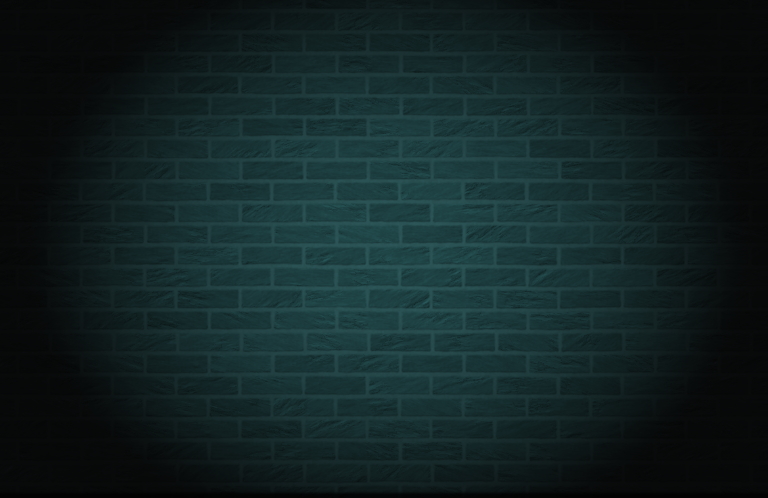
Give the GLSL for this texture, as a WebGL 1 fragment shader.

```glsl
precision highp float;
// A teal running-bond brick wall under a soft oval light fading to black.
// Each brick is a rounded box with ragged edges; slanted noise gives its
// chips and creases, and an elliptical falloff tints and dims the wall.
uniform vec2 u_resolution;

float hash(vec2 p) {
  p = fract(p * vec2(0.1031, 0.1137));
  p += dot(p, p.yx + 33.33);
  return fract((p.x + p.y) * p.x * 17.31);
}

float noise(vec2 p) {
  vec2 i = floor(p), f = fract(p);
  f = f * f * (3.0 - 2.0 * f);
  return mix(mix(hash(i), hash(i + vec2(1.0, 0.0)), f.x),
             mix(hash(i + vec2(0.0, 1.0)), hash(i + vec2(1.0, 1.0)), f.x), f.y);
}

float fbm(vec2 p) {
  float sum = 0.0, amp = 0.5;
  for (int i = 0; i < 4; i++) {
    sum += amp * noise(p);
    p = mat2(1.6, 1.2, -1.2, 1.6) * p + 7.3;
    amp *= 0.5;
  }
  return sum;
}

float roundedBox(vec2 p, vec2 halfSize, float radius) {
  vec2 d = abs(p) - halfSize + radius;
  return length(max(d, 0.0)) + min(max(d.x, d.y), 0.0) - radius;
}

// Stone height with the grain turned by a slant and stretched along it.
float relief(vec2 p, float slant, float seed) {
  float c = cos(slant), s = sin(slant);
  vec2 q = vec2(c * p.x + s * p.y, c * p.y - s * p.x);
  return fbm(q * vec2(38.0, 115.0) + seed * 91.0);
}

void main() {
  // Canvas heights, measured down from the top left.
  vec2 p = vec2(gl_FragCoord.x, u_resolution.y - gl_FragCoord.y) / u_resolution.y;
  float aa = 1.0 / u_resolution.y;

  // Courses grow slightly taller downward, with a gentle waver.
  vec2 bent = p;
  bent.y += 0.003 * (noise(p * vec2(9.0, 23.0)) - 0.5);
  float d = (bent.y - 0.492) / 0.04316;
  float course = d - 0.00093 * d * d;
  float row = floor(course);
  float along = (bent.x - 0.7394) / 0.128 + 0.5 * mod(row, 2.0);
  along += 0.035 * (hash(vec2(row + 40.0, 3.0)) - 0.5);
  vec2 id = vec2(floor(along), row) + 50.0;
  float seed = hash(id);
  vec2 local = (vec2(fract(along), fract(course)) - 0.5) * vec2(0.128, 0.0432);

  // Brick outline, roughened at its edges.
  float rough = 0.0028 * (fbm(p * 85.0) - 0.47);
  vec2 halfSize = vec2(0.0607, 0.0178) - 0.0008 * hash(id + 9.0);
  float edge = roundedBox(local, halfSize, 0.003) + rough;
  float mortar = smoothstep(-0.0008 - aa, 0.0012 + aa, edge);
  float brick = 1.0 - mortar;

  // Carved grain lit from above, and a few dark creases.
  float slant = mix(-0.65, 0.45, hash(id + 21.0));
  float h = relief(p, slant, seed);
  float emboss = h - relief(p + vec2(0.0012, 0.0025), slant, seed);
  float patches = smoothstep(0.48, 0.72, noise(p * vec2(18.0, 34.0) + seed * 40.0));
  float crease = (1.0 - smoothstep(0.0, 0.035, abs(h - 0.46))) * patches;

  // Surface tone: mortar pale, brick undersides shaded.
  float tone = 1.0 + brick * (0.14 * (seed - 0.5) + 0.18 * (h - 0.47));
  tone += brick * (emboss * (0.25 + 0.65 * patches) - 0.14 * crease);
  float rim = smoothstep(-0.0035, 0.0, edge) * brick;
  tone -= 0.20 * rim * smoothstep(0.006, 0.016, local.y);
  tone += 0.05 * rim * smoothstep(0.006, 0.016, -local.y);
  tone += 0.07 * (noise(p * 260.0) - 0.5);
  tone += mortar * (0.16 + 0.10 * (fbm(p * 60.0) - 0.47));

  // Oval light with a soft outer limit.
  vec2 r = (p - vec2(0.778, 0.502)) / vec2(0.705, 0.575);
  float light = 1.0 - dot(r, r);
  light = 0.5 * (light + sqrt(light * light + 0.006));
  vec3 color = vec3(0.027, 0.032, 0.033) + light * vec3(0.094, 0.232, 0.238);
  color *= tone;
  color += mortar * light * vec3(0.030, 0.024, 0.024);

  // Dark lip along the bottom.
  color *= 1.0 - 0.75 * smoothstep(0.985, 0.994, p.y);
  gl_FragColor = vec4(clamp(color, 0.0, 1.0), 1.0);
}
```
